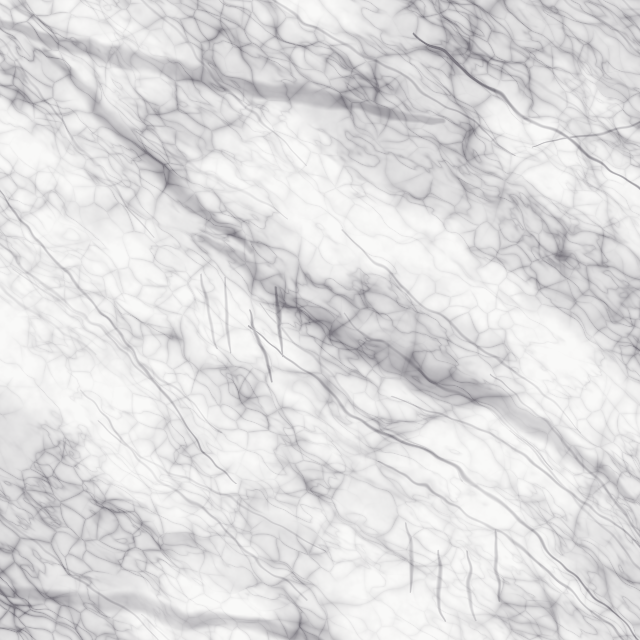
Give the GLSL for this texture, as a three.js fragment shader.

```glsl
varying vec2 vUv;

const vec3 CHALK = vec3(0.978, 0.977, 0.973);
const vec3 SLATE = vec3(0.49, 0.48, 0.51);

vec2 hash2(vec2 p) {
  return fract(sin(vec2(dot(p, vec2(127.1, 311.7)), dot(p, vec2(269.5, 183.3)))) * 43758.5);
}

float noise(vec2 p) {
  vec2 i = floor(p), f = fract(p);
  f = f * f * (3.0 - 2.0 * f);
  float low = mix(hash2(i).x, hash2(i + vec2(1.0, 0.0)).x, f.x);
  float high = mix(hash2(i + vec2(0.0, 1.0)).x, hash2(i + 1.0).x, f.x);
  return mix(low, high, f.y);
}

float fbm(vec2 p) {
  float sum = 0.0, gain = 0.533;
  for (int i = 0; i < 4; i++) {
    sum += gain * noise(p);
    p = mat2(0.8, 0.6, -0.6, 0.8) * p * 2.1 + 7.3;
    gain *= 0.5;
  }
  return sum;
}

vec2 wander(vec2 p, float scale) {
  return vec2(noise(p * scale), noise(p * scale + 31.7)) - 0.5;
}

// Cellular borders, faded in and out by a broader noise
float cracks(vec2 p, float thickness) {
  vec2 cell = floor(p), f = fract(p);
  float nearest = 8.0, second = 8.0;
  for (int y = -1; y <= 1; y++) {
    for (int x = -1; x <= 1; x++) {
      vec2 offset = vec2(float(x), float(y));
      float d = length(offset + hash2(cell + offset) - f);
      second = min(second, max(nearest, d));
      nearest = min(nearest, d);
    }
  }
  float presence = smoothstep(0.2, 0.75, noise(p * 0.6 + 4.0));
  return presence * exp(-(second - nearest) / thickness);
}

// Wispy lines where a stretched noise crosses its middle value
float fibres(vec2 p, float thickness) {
  return exp(-abs(fbm(p) - 0.5) / thickness);
}

// Tapered stroke between two points
float strand(vec2 p, vec2 a, vec2 b, float width, float softness) {
  vec2 span = b - a;
  float h = clamp(dot(p - a, span) / dot(span, span), 0.0, 1.0);
  float radius = width * (0.3 + 0.7 * sin(3.14159 * h));
  return 1.0 - smoothstep(radius * (1.0 - softness), radius + 0.0012, length(p - a - span * h));
}

float scatteredVeins(vec2 p) {
  float shade = 0.0;
  for (int i = 0; i < 26; i++) {
    float id = float(i);
    vec2 start = hash2(vec2(id, 3.0)) * vec2(1.3, 1.2) - vec2(0.3, 0.0);
    vec2 kind = hash2(vec2(id, 17.0));
    float angle = kind.x > 0.85 ? 0.18 : -0.45 - 0.5 * kind.x;
    vec2 end = start + (0.25 + 0.45 * kind.y) * vec2(cos(angle), sin(angle));
    float strength = 0.16 + 0.26 * kind.y * kind.y;
    shade = max(shade, strength * strand(p, start, end, 0.0025, 0.9));
  }
  return shade;
}

// Short steep fractures gathered around one place
float fractureCluster(vec2 p, vec2 center) {
  float shade = 0.0;
  for (int i = 0; i < 4; i++) {
    vec2 r = hash2(center * 90.0 + float(i));
    vec2 start = center + vec2(0.045 * float(i) - 0.07, 0.06 * r.x);
    shade = max(shade, strand(p, start, start + vec2(0.05 * r.y, -0.11), 0.004, 0.9));
  }
  return shade;
}

void main() {
  vec2 p = vUv + 0.035 * wander(vUv, 4.0) + 0.016 * wander(vUv, 15.0) + 0.007 * wander(vUv, 45.0);
  vec2 q = vec2(dot(p, vec2(0.8, -0.6)), dot(p, vec2(0.6, 0.8)));
  vec2 rough = q + 0.012 * wander(vUv, 32.0);

  // Soft clouding and fine grain
  float cloud = fbm(q * vec2(4.0, 8.0) + 2.0);
  float shade = 0.19 * smoothstep(0.34, 0.7, cloud);
  shade += 0.10 * (fbm(vUv * 65.0) - 0.5);

  // Branching network and directional fibres
  float web = 0.27 * cracks(rough * vec2(5.0, 9.0), 0.05);
  web += 0.28 * cracks(rough * vec2(10.0, 19.0) + 9.0, 0.08);
  web += 0.25 * cracks(rough * vec2(24.0, 34.0) + 21.0, 0.12);
  web += 0.19 * fibres(q * vec2(4.0, 13.0), 0.018);
  web += 0.20 * fibres(q * vec2(9.0, 24.0) + 13.0, 0.025);
  shade += web * (0.55 + 0.8 * smoothstep(0.3, 0.65, cloud));

  // Broad grey bands
  float band = strand(p, vec2(-0.08, 0.98), vec2(0.68, 0.81), 0.017, 0.6);
  band = max(band, strand(p, vec2(0.06, 0.93), vec2(0.40, 0.61), 0.022, 0.8));
  band = max(band, strand(p, vec2(0.32, 0.63), vec2(1.0, 0.22), 0.032, 0.8));
  band = max(band, strand(p, vec2(-0.1, 0.09), vec2(0.52, -0.01), 0.019, 0.7));
  shade += band * (0.16 + 0.22 * fbm(q * vec2(10.0, 50.0)));

  // Thin dark veins
  float vein = scatteredVeins(p);
  vein = max(vein, 0.6 * strand(p, vec2(0.65, 0.95), vec2(1.03, 0.69), 0.0035, 0.9));
  vein = max(vein, 0.5 * strand(p, vec2(0.40, 0.50), vec2(1.02, -0.01), 0.0035, 0.9));
  vein = max(vein, 0.45 * fractureCluster(p, vec2(0.38, 0.52)));
  vein = max(vein, 0.45 * fractureCluster(p, vec2(0.70, 0.12)));
  shade += vein * (0.45 + 0.8 * noise(p * 12.0));

  // Dark knots at the left edge
  vec2 upper = vUv - vec2(0.05, 0.93), lower = vUv - vec2(0.0, 0.05);
  float knot = exp(-180.0 * dot(upper, upper)) + exp(-220.0 * dot(lower, lower));
  shade += knot * (0.08 + 1.1 * web);

  gl_FragColor = vec4(mix(CHALK, SLATE, clamp(shade, 0.0, 1.0)), 1.0);
}
```
